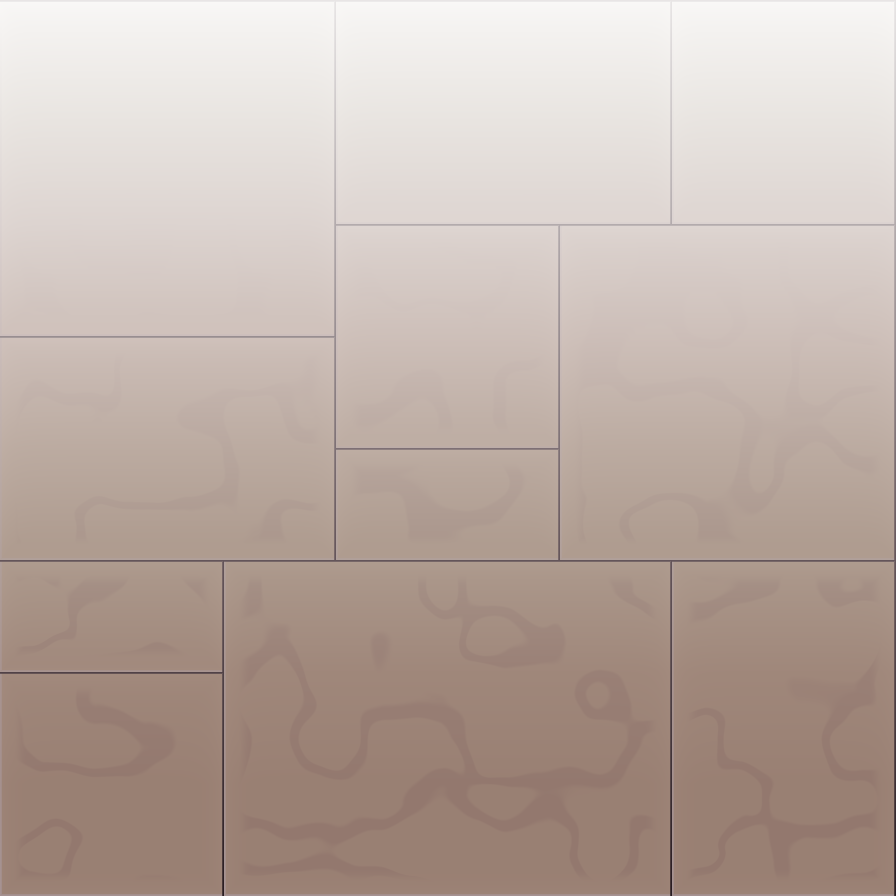
Give the GLSL for this background, as a WebGL 2 fragment shader.

```glsl
#version 300 es
precision highp float;
// Wall of rectangular panels on an eight by eight grid, pale above and brown below.
// Each panel takes a vertical gradient, a dark top and right seam, a lilac lower
// left bevel, and faint winding bands cut from the contours of smooth noise.

uniform vec2 u_resolution;
out vec4 fragColor;

const float GRID = 8.0;
const float SEAM_WIDTH = 0.0156;     // in grid cells
const float BEVEL_REACH = 0.09;
const float BAND_SCALE = 2.1;
const float BAND_WIDTH = 0.085;
const float BAND_INSET = 0.17;
const vec3 BAND_TINT = vec3(0.024, 0.029, 0.018);
const vec3 SEAM_LOW = vec3(0.16, 0.11, 0.13);
const vec3 SEAM_MID = vec3(0.41, 0.35, 0.37);
const vec3 SEAM_HIGH = vec3(0.91, 0.90, 0.90);
const vec3 BEVEL_TINT = vec3(0.70, 0.66, 0.73);

// Gradient stops, one per grid row from the bottom up
const vec3 STOPS[9] = vec3[9](
  vec3(0.60, 0.50, 0.45), vec3(0.60, 0.50, 0.45), vec3(0.625, 0.53, 0.48),
  vec3(0.675, 0.60, 0.55), vec3(0.735, 0.67, 0.63), vec3(0.805, 0.75, 0.725),
  vec3(0.865, 0.83, 0.815), vec3(0.915, 0.90, 0.885), vec3(0.97, 0.965, 0.96));

// Panels as left, bottom, width, height
const vec4 PANELS[11] = vec4[11](
  vec4(0, 5, 3, 3), vec4(3, 6, 3, 2), vec4(6, 6, 2, 2), vec4(3, 4, 2, 2),
  vec4(5, 3, 3, 3), vec4(0, 3, 3, 2), vec4(3, 3, 2, 1), vec4(0, 2, 2, 1),
  vec4(0, 0, 2, 2), vec4(2, 0, 4, 3), vec4(6, 0, 2, 3));

float hash(vec2 p) {
  vec3 q = fract(vec3(p.xyx) * 0.1031);
  q += dot(q, q.yzx + 33.33);
  return fract((q.x + q.y) * q.z);
}

float noise(vec2 p) {
  vec2 i = floor(p), f = fract(p);
  f = f * f * (3.0 - 2.0 * f);
  return mix(mix(hash(i), hash(i + vec2(1, 0)), f.x),
             mix(hash(i + vec2(0, 1)), hash(i + vec2(1, 1)), f.x), f.y);
}

vec3 gradient(float row) {
  int i = int(clamp(floor(row), 0.0, GRID - 1.0));
  return mix(STOPS[i], STOPS[i + 1], row - float(i));
}

vec3 seamColor(float height) {
  return height < 0.4 ? mix(SEAM_LOW, SEAM_MID, height / 0.4)
                      : mix(SEAM_MID, SEAM_HIGH, (height - 0.4) / 0.6);
}

// Antialiased strip along an edge at distance zero
float strip(float d, float pixel) {
  return clamp((SEAM_WIDTH - d) / pixel + 0.5, 0.0, 1.0);
}

void main() {
  vec2 uv = gl_FragCoord.xy / u_resolution;
  vec2 p = uv * GRID;
  vec2 pixel = GRID / u_resolution;

  // Find the panel that holds this point
  vec4 panel = PANELS[0];
  for (int i = 1; i < 11; i++) {
    vec2 q = p - PANELS[i].xy;
    if (all(greaterThanEqual(q, vec2(0))) && all(lessThan(q, PANELS[i].zw))) panel = PANELS[i];
  }
  vec2 low = p - panel.xy;
  vec2 high = panel.zw - low;
  float edge = min(min(low.x, low.y), min(high.x, high.y));

  vec3 color = gradient(p.y);

  // Winding bands, kept inside the panel and fading toward the top
  vec2 w = p * BAND_SCALE + panel.xy * 7.3;
  w += 0.35 * vec2(noise(w * 1.7 + 11.0), noise(w * 1.7 + 47.0));
  float contour = abs(noise(w) - 0.5);
  float band = 1.0 - smoothstep(BAND_WIDTH * 0.75, BAND_WIDTH * 1.25, contour);
  band *= smoothstep(BAND_INSET * 0.7, BAND_INSET * 1.4, edge);
  color -= BAND_TINT * band * (1.0 - smoothstep(0.2, 0.8, uv.y));

  // Soft rim, then bevel and seam
  color += 0.018 * exp(-edge / BEVEL_REACH) * (1.0 - 0.5 * uv.y);
  float bevel = max(strip(low.x, pixel.x), strip(low.y, pixel.y));
  color = mix(color, mix(BEVEL_TINT, color, uv.y), 0.4 * bevel);
  float seam = max(strip(high.x, pixel.x), strip(high.y, pixel.y));
  color = mix(color, seamColor(uv.y), seam);

  fragColor = vec4(color, 1.0);
}
```
